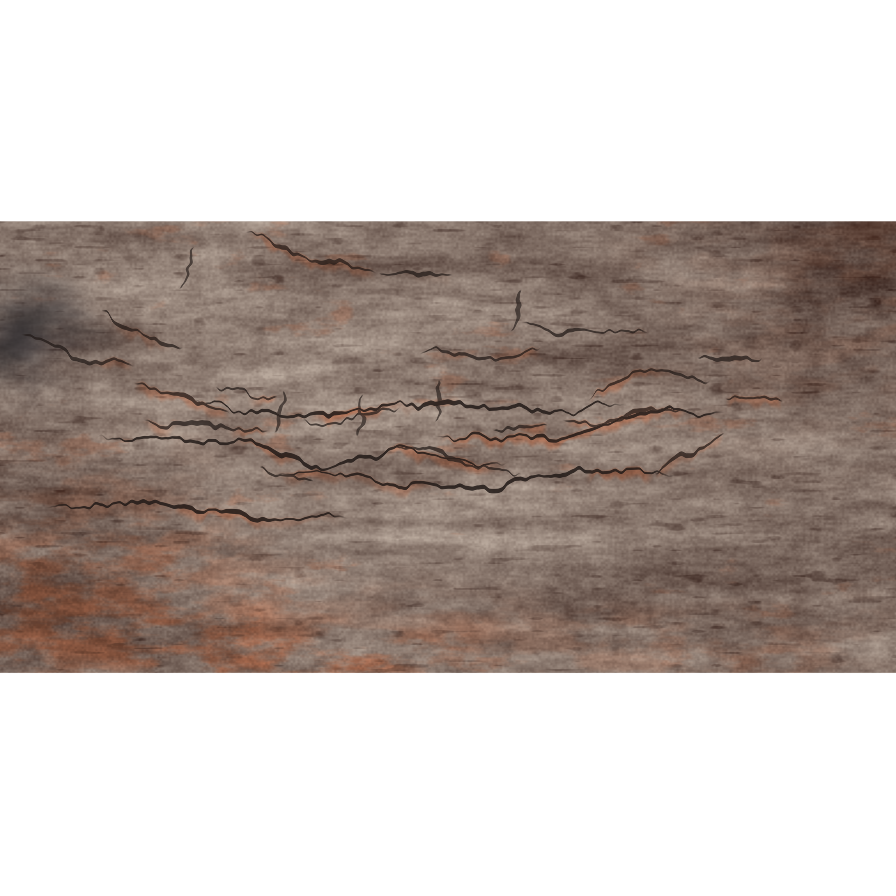
Reproduce this texture procedurally as a WebGL 2 fragment shader.

```glsl
#version 300 es
precision highp float;
// Weathered wood-look slab with cracks, rust stains and dark patches on white.

uniform vec2 u_resolution;
out vec4 outColor;

const float SLAB_BOTTOM = 0.249;
const float SLAB_TOP = 0.753;
const vec3 BACKGROUND = vec3(1.0);
const vec3 DARK_WOOD = vec3(0.36, 0.285, 0.255);
const vec3 PALE_WOOD = vec3(0.64, 0.575, 0.53);
const vec3 RUST = vec3(0.62, 0.37, 0.26);
const vec3 CRACK_INK = vec3(0.13, 0.10, 0.09);
const vec3 SOOT = vec3(0.20, 0.19, 0.20);
const float BASE_TONE = 0.62;
const float CRACK_WIDTH = 0.0017;
const float FRINGE_DEPTH = 0.012;
const int LONG_CRACKS = 5;
const int SHORT_CRACKS = 18;
const int UPRIGHT_CRACKS = 5;

float hash(vec2 p) {
    return fract(sin(dot(p, vec2(127.1, 311.7))) * 43758.5);
}

float noise(vec2 p) {
    vec2 i = floor(p), f = fract(p);
    f = f * f * (3.0 - 2.0 * f);
    return mix(mix(hash(i), hash(i + vec2(1, 0)), f.x),
               mix(hash(i + vec2(0, 1)), hash(i + vec2(1, 1)), f.x), f.y);
}

float fbm(vec2 p) {
    float sum = 0.0, amp = 0.5;
    for (int i = 0; i < 5; i++) {
        sum += amp * noise(p);
        p = mat2(2.0, 0.12, -0.12, 2.0) * p + 17.3;
        amp *= 0.52;
    }
    return sum;
}

float blob(vec2 p, vec2 center, vec2 radius) {
    vec2 d = (p - center) / radius;
    return exp(-dot(d, d));
}

// Jagged tapered crack along x: returns (ink, rust fringe below it).
vec2 crack(vec2 p, vec2 center, float halfLength, float slope, float seed) {
    float x = p.x - center.x;
    float u = x / halfLength;
    float taper = max(1.0 - u * u, 0.0);
    float path = center.y + slope * x
        + 0.030 * (noise(vec2(p.x * 11.0, seed)) - 0.5)
        + 0.010 * (noise(vec2(p.x * 45.0, seed + 7.0)) - 0.5)
        + 0.005 * (noise(vec2(p.x * 150.0, seed + 13.0)) - 0.5);
    float d = p.y - path;
    float width = CRACK_WIDTH * taper * (0.2 + 1.2 * noise(vec2(p.x * 38.0, seed + 3.0)));
    float soft = max(0.0013, 1.0 / u_resolution.y);
    float ink = (1.0 - smoothstep(width, width + soft, abs(d))) * smoothstep(0.0, 0.25, taper);
    float patches = smoothstep(0.45, 0.7, noise(vec2(p.x * 13.0, seed + 21.0)));
    float depth = FRINGE_DEPTH * (0.4 + noise(vec2(p.x * 90.0, seed)));
    float fringe = smoothstep(-depth, -0.3 * depth, d) * (1.0 - smoothstep(0.0, 0.004, d));
    return vec2(ink, fringe * patches * smoothstep(0.0, 0.4, taper));
}

vec2 allCracks(vec2 p) {
    vec2 total = vec2(0.0);
    for (int i = 0; i < LONG_CRACKS; i++) {
        float k = float(i);
        vec2 c = vec2(0.22 + 0.5 * fract(k * 0.618), 0.435 + 0.029 * k);
        float len = 0.13 + 0.12 * hash(vec2(k, 4.0));
        total = max(total, crack(p, c, len, mix(-0.16, 0.2, c.x), k * 31.0));
    }
    for (int i = 0; i < SHORT_CRACKS; i++) {
        float k = float(i);
        vec2 c = vec2(0.08 + 0.8 * fract(k * 0.618 + 0.3), 0.46 + 0.27 * hash(vec2(k, 9.0)));
        float len = 0.025 + 0.05 * hash(vec2(k, 2.0));
        float slope = mix(-0.45, 0.3, c.x) + 0.25 * (hash(vec2(k, 6.0)) - 0.5);
        total = max(total, crack(p, c, len, slope, 200.0 + k * 31.0) * vec2(0.85, 0.8));
    }
    for (int i = 0; i < UPRIGHT_CRACKS; i++) {
        float k = float(i);
        vec2 c = vec2(0.53 + 0.2 * hash(vec2(k, 5.0)), 0.2 + 0.45 * fract(k * 0.618));
        total.x = max(total.x, 0.75 * crack(p.yx, c, 0.024, 0.15, 900.0 + k * 31.0).x);
    }
    return total;
}

vec3 slabColor(vec2 p) {
    vec2 s = vec2(p.x, (p.y - SLAB_BOTTOM) / (SLAB_TOP - SLAB_BOTTOM));
    vec2 w = s + 0.22 * (vec2(fbm(p * vec2(7, 14)), fbm(p * vec2(9, 20) + 40.0)) - 0.5);

    // Broad light and dark zones
    float soot = blob(w, vec2(0.01, 0.76), vec2(0.06, 0.11));
    float corner = blob(w, vec2(0.98, 0.88), vec2(0.17, 0.27));
    float tone = BASE_TONE - 0.65 * corner
        - 0.40 * blob(w, vec2(0.76, 0.17), vec2(0.24, 0.17))
        - 0.38 * blob(w, vec2(0.58, 0.90), vec2(0.26, 0.05))
        - 0.28 * blob(w, vec2(0.62, 0.70), vec2(0.18, 0.06))
        - 0.35 * blob(w, vec2(0.04, 0.22), vec2(0.15, 0.25))
        + 0.20 * blob(w, vec2(0.45, 0.48), vec2(0.30, 0.20))
        + 0.25 * blob(w, vec2(0.20, 0.27), vec2(0.12, 0.10))
        + 0.25 * blob(w, vec2(0.90, 0.36), vec2(0.09, 0.10));

    // Stains, wood streaks and fine grain
    tone += 1.0 * (fbm(p * vec2(5, 13) + 3.0) - 0.5);
    tone += 0.8 * (fbm(p * vec2(7, 60) + 11.0) - 0.5);
    tone += 0.6 * (fbm(p * vec2(55, 80)) - 0.5);
    tone += 0.22 * (noise(p * vec2(70, 330)) - 0.5) + 0.28 * (noise(p * 390.0) - 0.5);
    tone -= 0.35 * smoothstep(0.78, 0.95, noise(p * vec2(45, 210) + 5.0));
    vec3 color = mix(DARK_WOOD, PALE_WOOD, clamp(tone, -0.5, 1.3));

    // Rust wash near the lower left, the bottom edge and the far corner
    float zone = blob(w, vec2(0.05, 0.16), vec2(0.17, 0.20)) + 0.35 * corner
        + blob(w, vec2(0.33, 0.03), vec2(0.25, 0.10))
        + 0.5 * blob(w, vec2(0.80, 0.07), vec2(0.12, 0.08));
    float flakes = fbm(p * vec2(24, 65) + 70.0);
    float rust = smoothstep(0.32, 0.68, flakes) * min(zone, 1.0);
    rust = max(rust, 0.4 * smoothstep(0.66, 0.8, fbm(p * vec2(16, 38) + 90.0)));
    vec2 cracks = allCracks(p);
    rust = max(rust, cracks.y * (0.45 + 0.6 * flakes));
    color = mix(color, RUST * (0.68 + 0.5 * clamp(tone, 0.0, 1.0)), 0.85 * rust);

    color = mix(color, SOOT * (0.7 + 0.7 * flakes), 0.85 * min(soot, 1.0));
    return mix(color, CRACK_INK, 0.85 * cracks.x);
}

void main() {
    vec2 p = gl_FragCoord.xy / u_resolution;
    float edge = 0.7 / u_resolution.y;
    float slab = smoothstep(SLAB_BOTTOM - edge, SLAB_BOTTOM + edge, p.y)
        * (1.0 - smoothstep(SLAB_TOP - edge, SLAB_TOP + edge, p.y));
    outColor = vec4(mix(BACKGROUND, slabColor(p), slab), 1.0);
}
```
